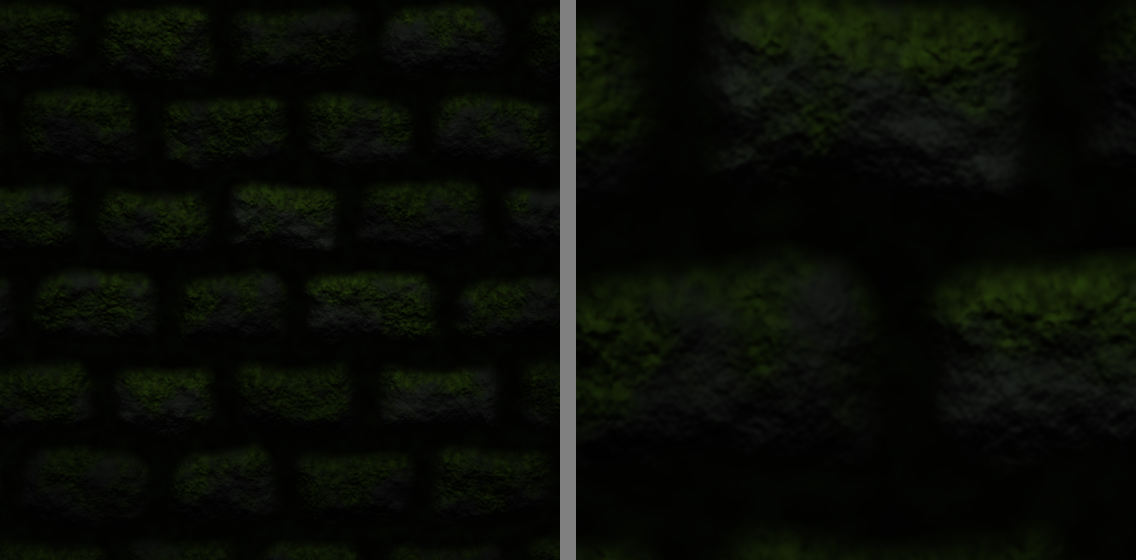
Left, the full canvas; right, a detail of the centre.
A WebGL 2 fragment shader for this texture:

```glsl
#version 300 es
precision highp float;

uniform vec2 u_resolution;
out vec4 fragColor;

const float ROWS = 6.275;
const float COLUMNS = 4.1;
const float ROW_SHIFT[7] = float[7](0.70, 0.10, 0.62, 0.23, 0.73, 0.12, 0.79);

const vec3 ROCK = vec3(0.086, 0.098, 0.086);
const vec3 MOSS = vec3(0.092, 0.150, 0.022);
const vec3 JOINT = vec3(0.010, 0.015, 0.005);

struct Stone {
    float dist;  // signed distance to the outline, negative inside
    vec2 local;  // -1 to 1 across the stone
    vec2 id;     // column and row
};

float hash(vec2 p) {
    vec3 q = fract(vec3(p.xyx) * 0.1031);
    q += dot(q, q.yzx + 33.33);
    return fract((q.x + q.y) * q.z);
}

float cornerSlope(vec2 cell, vec2 offset) {
    float angle = 6.2832 * hash(cell);
    return dot(vec2(cos(angle), sin(angle)), offset);
}

// Gradient noise, roughly -0.7 to 0.7
float noise(vec2 p) {
    vec2 i = floor(p), f = fract(p);
    vec2 u = f * f * f * (f * (f * 6.0 - 15.0) + 10.0);
    vec2 e = vec2(1.0, 0.0);
    float low = mix(cornerSlope(i, f), cornerSlope(i + e, f - e), u.x);
    float high = mix(cornerSlope(i + e.yx, f - e.yx), cornerSlope(i + e.xx, f - e.xx), u.x);
    return mix(low, high, u.y);
}

float fbm(vec2 p, int octaves) {
    float sum = 0.0, gain = 1.0;
    for (int i = 0; i < octaves; i++) {
        sum += gain * noise(p);
        p = mat2(1.6, 1.2, -1.2, 1.6) * p + 7.3;
        gain *= 0.5;
    }
    return sum;
}

float roundedBox(vec2 p, vec2 halfSize, float radius) {
    vec2 q = abs(p) - halfSize + radius;
    return length(max(q, 0.0)) + min(max(q.x, q.y), 0.0) - radius;
}

// Horizontal place of a vertical joint, in columns
float jointAt(float column, float row) {
    return column + 0.12 * (hash(vec2(column + 11.0, row + 5.0)) - 0.5);
}

Stone stoneAt(vec2 p) {
    // Bend the outlines
    p += 0.024 * vec2(noise(p * 6.0 + 3.1), noise(p * 6.0 + 41.7));
    p += 0.006 * vec2(noise(p * 24.0 + 9.4), noise(p * 24.0 + 63.2));

    float row = floor((1.0 - p.y) * ROWS);
    float x = p.x * COLUMNS - ROW_SHIFT[clamp(int(row), 0, 6)];
    float column = floor(x);
    if (x < jointAt(column, row)) column -= 1.0;
    else if (x > jointAt(column + 1.0, row)) column += 1.0;
    vec2 id = vec2(column, row);

    // Inset each side; the shaded underside gets the wider gap
    float left = jointAt(column, row) / COLUMNS + 0.010;
    float right = jointAt(column + 1.0, row) / COLUMNS - 0.010;
    float top = 1.0 - row / ROWS - 0.002 - 0.008 * hash(id + 21.0);
    float bottom = 1.0 - (row + 1.0) / ROWS + 0.010 + 0.008 * hash(id + 37.0);
    vec2 halfSize = 0.5 * vec2(right - left, top - bottom);
    vec2 offset = vec2(x / COLUMNS, p.y) - 0.5 * vec2(left + right, top + bottom);
    float radius = mix(0.034, 0.056, hash(id + 53.0));
    return Stone(roundedBox(offset, halfSize, radius), offset / halfSize, id);
}

float mossCover(vec2 p, Stone stone) {
    float bias = 0.42 * stone.local.y + 0.5 * (hash(stone.id + 71.0) - 0.5);
    float patches = fbm(p * 13.0 + 17.0, 5);
    return smoothstep(-0.28, 0.38, patches + bias + 0.06);
}

float heightAt(vec2 p) {
    Stone stone = stoneAt(p);
    float rise = clamp(-stone.dist / 0.052, 0.0, 1.0);
    float dome = 0.034 * rise * (2.0 - rise);
    float tufts = 0.0022 * mossCover(p, stone) * noise(p * 150.0);
    return dome + 0.014 * fbm(p * 14.0, 5) + tufts;
}

vec3 normalAt(vec2 p, float stepSize) {
    float h = heightAt(p);
    float dx = heightAt(p + vec2(stepSize, 0.0)) - h;
    float dy = heightAt(p + vec2(0.0, stepSize)) - h;
    return normalize(vec3(-dx, -dy, stepSize));
}

void main() {
    vec2 uv = gl_FragCoord.xy / u_resolution;
    Stone stone = stoneAt(uv);
    float moss = mossCover(uv, stone);

    // Dim light from above, fading toward the sides and the foot of the wall
    float diffuse = max(dot(normalAt(uv, 0.002), normalize(vec3(0.05, 0.72, 0.69))), 0.0);
    float light = 0.06 + 0.94 * pow(diffuse, 1.5);
    light *= 1.08 - 0.9 * dot(uv - vec2(0.5, 0.62), uv - vec2(0.5, 0.62));
    light *= mix(0.72, 1.10, hash(stone.id + 89.0));

    // Surface colours with grain
    vec3 rock = ROCK * (1.0 + 0.35 * fbm(uv * 45.0, 3));
    vec3 green = MOSS * (0.92 + 0.75 * fbm(uv * 75.0 + 5.0, 2));
    vec3 surface = mix(rock, green, moss * 0.9) * light;

    // Dark joints with a trace of moss
    float body = smoothstep(-0.004, 0.026, -stone.dist);
    vec3 joint = JOINT * (1.0 + 0.8 * fbm(uv * 30.0, 4));
    fragColor = vec4(max(mix(joint, surface, body), 0.0), 1.0);
}
```
